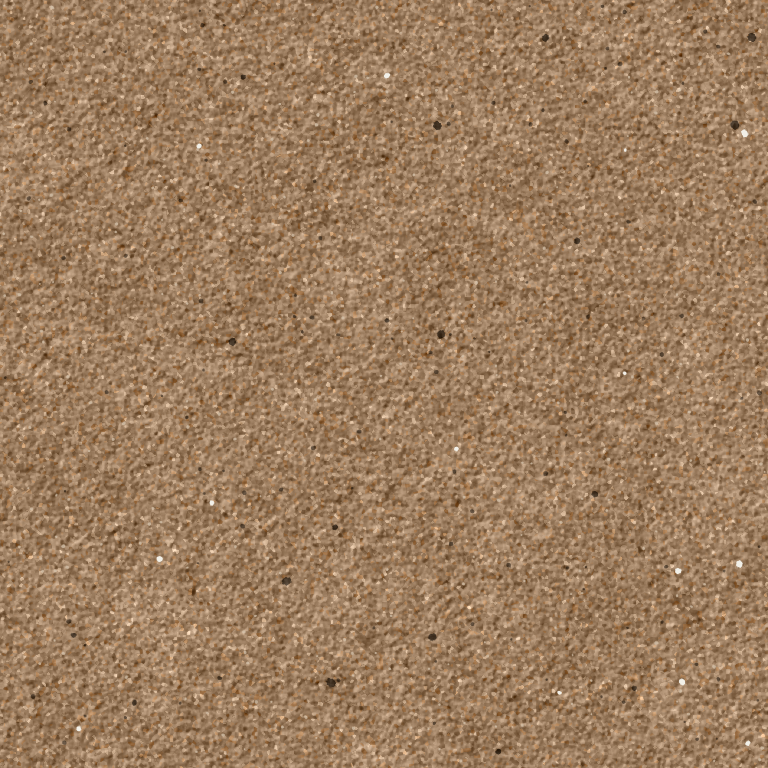
Give the GLSL for this texture, as a Shadertoy shader.

```glsl
vec3 hash3(vec2 p) {
    vec3 q = fract(p.xyx * vec3(0.1031, 0.1030, 0.0973));
    q += dot(q, q.yxz + 33.33);
    return fract((q.xxy + q.yzz) * q.zyx);
}

float gradientNoise(vec2 p) {
    vec2 i = floor(p), f = fract(p);
    vec2 u = f * f * f * (f * (f * 6.0 - 15.0) + 10.0);
    vec2 e = vec2(1.0, 0.0);
    float a = dot(hash3(i).xy * 2.0 - 1.0, f);
    float b = dot(hash3(i + e.xy).xy * 2.0 - 1.0, f - e.xy);
    float c = dot(hash3(i + e.yx).xy * 2.0 - 1.0, f - e.yx);
    float d = dot(hash3(i + 1.0).xy * 2.0 - 1.0, f - 1.0);
    return mix(mix(a, b, u.x), mix(c, d, u.x), u.y);
}

// Random triple per sand grain, blended softly across grain borders
vec3 grains(vec2 p) {
    vec2 cell = floor(p);
    vec3 sum = vec3(0.0);
    float total = 0.0;
    for (int y = -1; y <= 1; y++) {
        for (int x = -1; x <= 1; x++) {
            vec2 id = cell + vec2(x, y);
            vec2 toGrain = id + hash3(id + 71.0).xy - p;
            float weight = exp(-9.0 * dot(toGrain, toGrain));
            sum += weight * hash3(id + 19.0);
            total += weight;
        }
    }
    return sum / total;
}

// Coverage of sparse, lumpy specks: one candidate in each grid cell
float specks(vec2 uv, float cells, float chance, float radius, float seed) {
    vec2 id = floor(uv * cells);
    vec3 place = hash3(id + seed);
    vec3 form = hash3(id + seed + 37.0);
    vec2 d = uv - (id + 0.25 + 0.5 * place.xy) / cells;
    float angle = form.x * 6.2832;
    d = mat2(cos(angle), sin(angle), -sin(angle), cos(angle)) * d;
    d.x *= 0.75 + 0.5 * form.y;
    float size = radius * (0.55 + 0.6 * form.z);
    float edge = length(d) + 0.4 * size * gradientNoise(uv * 330.0 + seed);
    return step(place.z, chance) * (1.0 - smoothstep(size - 0.0009, size + 0.0009, edge));
}

void mainImage(out vec4 fragColor, in vec2 fragCoord) {
    vec2 uv = fragCoord / iResolution.y;

    // Broad, faint unevenness of the surface
    float tone = 0.05 * gradientNoise(uv * 7.0) + 0.07 * gradientNoise(uv * 26.0 + 5.0);

    // Relief of small clumps lit from the upper left
    vec2 clump = uv * vec2(85.0, 95.0) + 40.0;
    vec2 fine = uv * 175.0 + 90.0;
    tone += 0.15 * (gradientNoise(clump) - gradientNoise(clump + vec2(-0.3, 0.4)));
    tone += 0.15 * (gradientNoise(fine) - gradientNoise(fine + vec2(-0.4, 0.4)));
    tone += 0.07 * gradientNoise(clump * 0.6 + 13.0);

    // Single grains
    vec3 grain = grains(uv * 235.0);
    tone += 0.21 * (grain.x - 0.5);

    // Shadowed pits between clumps
    float pit = gradientNoise(uv * 105.0 + 211.0) + 0.4 * gradientNoise(uv * 22.0 + 3.0);
    tone -= 0.15 * smoothstep(0.25, 0.6, pit);

    vec3 color = vec3(0.608, 0.488, 0.372) + tone;

    // Rusty and pale mineral grains
    color += vec3(0.03, -0.025, -0.075) * smoothstep(0.76, 0.95, grain.y);
    color += vec3(0.15, 0.15, 0.145) * smoothstep(0.82, 0.97, grain.z);

    // Scattered chips and stones
    vec3 darkStone = vec3(0.2, 0.15, 0.1) + 0.5 * tone;
    color = mix(color, vec3(0.84, 0.77, 0.68), 0.75 * specks(uv, 64.0, 0.07, 0.0019, 11.0));
    color = mix(color, darkStone, 0.7 * specks(uv, 40.0, 0.08, 0.0026, 53.0));
    color = mix(color, darkStone, 0.85 * specks(uv, 15.0, 0.09, 0.0052, 131.0));
    color = mix(color, vec3(0.95, 0.94, 0.91), specks(uv, 13.0, 0.09, 0.0037, 173.0));

    fragColor = vec4(clamp(color, 0.0, 1.0), 1.0);
}
```
